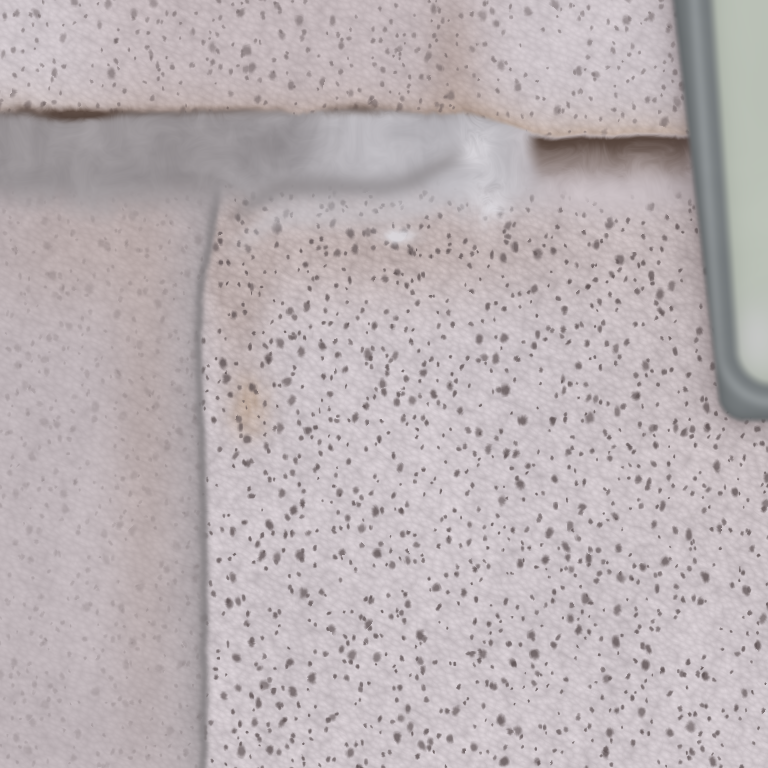
Reproduce this texture procedurally as a Shadertoy shader.

```glsl
const vec3 BRICK = vec3(0.795, 0.762, 0.78);
const vec3 BRICK_LEFT = vec3(0.748, 0.71, 0.725);
const vec3 BRICK_TOP = vec3(0.76, 0.715, 0.727);
const vec3 WARM = vec3(0.665, 0.59, 0.565);
const vec3 TAN = vec3(0.69, 0.57, 0.46);
const vec3 MORTAR = vec3(0.6, 0.58, 0.59);
const vec3 MORTAR_PALE = vec3(0.73, 0.72, 0.74);
const vec3 CHALK = vec3(0.86, 0.85, 0.87);
const vec3 CAVITY = vec3(0.27, 0.2, 0.165);
const vec3 PIT = vec3(0.36, 0.315, 0.32);
const vec3 FRAME = vec3(0.46, 0.48, 0.49);
const vec3 PANEL = vec3(0.735, 0.76, 0.72);
const float GRAIN = 0.085;
const float PIT_SCALE = 38.0;
const float FRAME_SLANT = 0.115;
const float PANEL_SLANT = 0.071;

vec3 hash3(vec2 p) {
    vec3 q = fract(p.xyx * vec3(0.1031, 0.103, 0.0973));
    q += dot(q, q.yxz + 33.33);
    return fract((q.xxy + q.yzz) * q.zyx);
}

// Distance to the nearest scattered point, and its random value
vec2 cells(vec2 p) {
    vec2 best = vec2(9.0, 0.0);
    for (int i = 0; i < 9; i++) {
        vec2 id = floor(p) + vec2(i % 3, i / 3) - 1.0;
        vec3 h = hash3(id);
        float d = length(id + h.xy - p);
        if (d < best.x) best = vec2(d, h.z);
    }
    return best;
}

// Layered, warped sines in about -1..1
float waves(vec2 p) {
    float sum = 0.0, amp = 0.5;
    for (int i = 0; i < 5; i++) {
        p = mat2(0.8, 0.6, -0.6, 0.8) * p + 1.7;
        p += 0.6 * sin(p.yx * 1.3);
        sum += amp * sin(p.x) * cos(p.y);
        p *= 1.8;
        amp *= 0.62;
    }
    return sum;
}

float bump(float x, float width) {
    return exp(-x * x / (width * width));
}

float spot(vec2 p, float x, float y, float w, float h) {
    return bump(p.x - x, w) * bump(p.y - y, h);
}

float band(float x, float lo, float hi, float soft) {
    return smoothstep(lo - soft, lo + soft, x) * (1.0 - smoothstep(hi - soft, hi + soft, x));
}

// Distance to a slanted region with a rounded lower-left corner
float cornerDist(vec2 p, vec2 corner, float slant, float r) {
    vec2 v = corner - vec2(p.x - slant * (1.0 - p.y), p.y) + r;
    return length(max(v, 0.0)) + min(max(v.x, v.y), 0.0) - r;
}

// Fine slanted grain and dark pits
vec3 roughen(vec3 col, vec2 p, float strength, float pits) {
    vec2 slanted = mat2(0.87, 0.5, -0.5, 0.87) * p;
    float fine = cells(slanted * vec2(95.0, 155.0)).x - 0.5;
    col -= GRAIN * strength * (fine + 0.45 * waves(slanted * vec2(75.0, 130.0)));
    vec2 q = p + 0.004 * vec2(waves(p * 60.0), waves(p * 60.0 + 8.0));
    for (int i = 0; i < 2; i++) {
        float layer = float(i);
        vec2 c = cells(q * PIT_SCALE * (1.0 + 0.7 * layer) * vec2(1.1, 0.85) + 17.0 * layer);
        float size = 0.07 + 0.17 * fract(c.y * 7.3);
        float pit = (1.0 - smoothstep(size * 0.4, size + 0.09, c.x)) * step(0.48, c.y);
        col = mix(col, PIT, pit * pits * (0.4 + 0.5 * c.y));
    }
    return col;
}

void mainImage(out vec4 fragColor, in vec2 fragCoord) {
    vec2 p = fragCoord / iResolution.xy;
    float broad = waves(p * 13.0), rough = waves(p * 55.0);

    // Lower bricks, parted by the vertical joint
    float joint = p.x - 0.266 - 0.018 * smoothstep(0.6, 0.76, p.y) + 0.006 * bump(p.y - 0.55, 0.15) - 0.002 * rough;
    float right = smoothstep(-0.005, 0.007, joint);
    vec3 col = mix(BRICK_LEFT, WARM, 0.4 * spot(p, 0.19, 0.45, 0.045, 0.4));
    col = mix(col, WARM, 0.4 * spot(p, 0.11, 0.68, 0.13, 0.09));
    col = mix(col, MORTAR * 0.94, 0.75 * exp(-abs(joint) / 0.026));
    col = mix(col, BRICK, right);
    float warmth = spot(p, 0.5, 0.68, 0.3, 0.075) + spot(p, 0.31, 0.62, 0.04, 0.13);
    warmth += 0.5 * smoothstep(0.65, 1.0, p.x) * smoothstep(0.1, 0.65, p.y);
    col = mix(col, WARM, 0.55 * right * min(warmth, 1.0));
    col = mix(col, TAN, spot(p, 0.325, 0.47, 0.026, 0.035) * (0.52 + 0.26 * rough));
    col = roughen(col + 0.022 * broad, p, mix(0.55, 1.0, right), mix(0.22, 0.9, right));
    col = mix(col, MORTAR * 0.82, 0.7 * bump(joint, 0.006));

    // Mortar bed with shaded ridge, pale lip and chalk
    vec3 mortar = mix(MORTAR, MORTAR_PALE, smoothstep(0.22, 0.52, p.x + 0.05 * broad));
    mortar = mix(mortar, BRICK_LEFT, smoothstep(0.64, 0.74, p.x)) + 0.055 * broad + 0.035 * rough;
    col = mix(col, mortar, smoothstep(0.705, 0.765, p.y + 0.018 * broad + 0.006 * rough));
    float ridge = p.y - 0.707 - 0.05 * smoothstep(0.27, 0.38, p.x) - 0.045 * smoothstep(0.5, 0.63, p.x);
    float span = band(p.x, 0.31, 0.61, 0.035);
    col = mix(col, MORTAR * 0.9, 0.6 * span * bump(ridge, 0.015));
    col = mix(col, MORTAR_PALE * 1.06, 0.5 * span * bump(ridge + 0.038, 0.018));
    float chalk = spot(p, 0.64, 0.745, 0.025, 0.04) + spot(p, 0.62, 0.82, 0.02, 0.035) + spot(p, 0.52, 0.692, 0.025, 0.01);
    col = mix(col, CHALK, clamp(chalk * (0.8 + 0.7 * rough), 0.0, 0.9));

    // Upper brick, crumbling rim and the hollow beneath
    float above = p.y - 0.856 + 0.033 * smoothstep(0.6, 0.72, p.x) + 0.007 * bump(p.x - 0.1, 0.05) - 0.006 * broad - 0.003 * rough;
    vec3 upper = mix(BRICK, BRICK_TOP, band(p.x, 0.12, 0.63, 0.08));
    upper = mix(upper, WARM, 0.55 * spot(p, 0.59, 0.92, 0.035, 0.09));
    upper = mix(upper, TAN, exp(-max(above, 0.0) / 0.02) * mix(0.3, 0.55, smoothstep(0.5, 0.68, p.x)));
    upper = roughen(upper + 0.02 * broad, p + 3.0, 0.75, 0.55);
    col = mix(col, upper, smoothstep(-0.004, 0.005, above));
    float crack = bump(above, 0.007) * (0.35 + 0.4 * broad + 0.5 * bump(p.x - 0.1, 0.06));
    col = mix(col, CAVITY, clamp(crack, 0.0, 0.8) * (1.0 - smoothstep(0.58, 0.68, p.x)));
    float hollow = band(p.x + 0.006 * rough, 0.695, 0.9, 0.012) * (1.0 - smoothstep(-0.007, 0.001, above));
    col = mix(col, CAVITY, 0.92 * hollow * (1.0 - smoothstep(0.008, 0.052, 0.008 * rough - above)));
    col = mix(col, WARM * 0.8, 0.6 * hollow * bump(above + 0.035, 0.022));

    // Metal box: soft shadow, dull frame, pale panel
    float frame = cornerDist(p, vec2(0.876, 0.452), FRAME_SLANT, 0.03);
    float panel = cornerDist(p, vec2(0.926, 0.498), PANEL_SLANT, 0.045);
    col = mix(col, PIT, 0.38 * exp(-max(frame, 0.0) / 0.018));
    vec3 metal = FRAME + 0.1 * bump(panel - 0.022, 0.009) + 0.015 * broad;
    metal *= 1.0 - 0.22 * exp(-abs(frame) / 0.009);
    col = mix(col, metal, 1.0 - smoothstep(-0.006, 0.005, frame));
    vec3 face = mix(PANEL + 0.012 * broad, CHALK * 0.94, 0.6 * spot(p, 0.985, 0.56, 0.03, 0.045));
    face -= 0.07 * exp(min(panel, 0.0) / 0.012);
    col = mix(col, face, 1.0 - smoothstep(-0.009, 0.007, panel));

    fragColor = vec4(clamp(col, 0.0, 1.0), 1.0);
}
```
